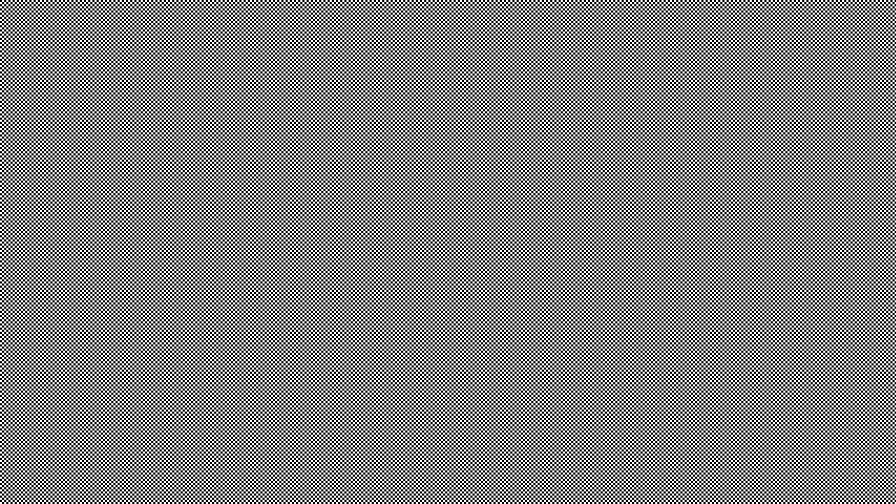
A WebGL 1 fragment shader for this pattern:

```glsl
precision highp float;
// A very fine, even black and white checkerboard with crisply filtered edges.
uniform vec2 u_resolution;

#define CELLS_DOWN 240.0
#define EDGE_PIXELS 0.8
#define DARK vec3(0.0)
#define LIGHT vec3(1.0)

// Integral of a square wave that alternates +1 and -1 in unit steps
vec2 squareIntegral(vec2 t) {
  return 1.0 - abs(mod(t, 2.0) - 1.0);
}

// Mean of the square wave over a box of the given width, on each axis
vec2 filteredSquare(vec2 t, float width) {
  float halfWidth = 0.5 * width;
  return (squareIntegral(t + halfWidth) - squareIntegral(t - halfWidth)) / width;
}

void main() {
  // Cells are square and counted from the top left corner
  float cellsPerPixel = CELLS_DOWN / u_resolution.y;
  vec2 fromTopLeft = vec2(gl_FragCoord.x, u_resolution.y - gl_FragCoord.y);
  vec2 cell = fromTopLeft * cellsPerPixel;

  // The product of both waves gives the alternating squares
  vec2 wave = filteredSquare(cell, cellsPerPixel * EDGE_PIXELS);
  float coverage = 0.5 - 0.5 * wave.x * wave.y;

  gl_FragColor = vec4(mix(DARK, LIGHT, coverage), 1.0);
}
```
